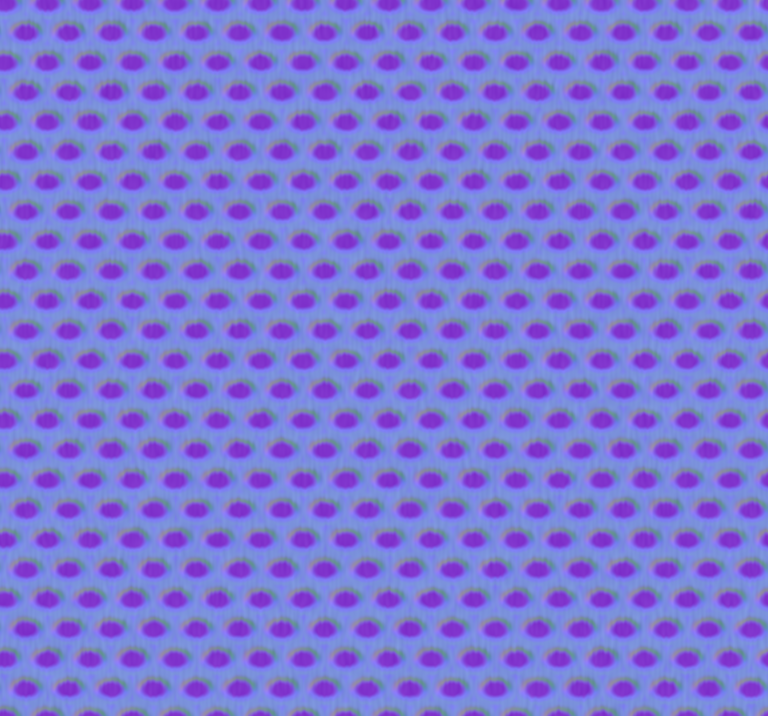
This texture map is drawn by a Shadertoy shader. Its source:

```glsl
// Normal map of a staggered sheet of soft, dome-shaped dimples with faint vertical grain.

const vec2 PITS = vec2(18.0, 24.0);      // repeats across and down
const vec2 PHASE = vec2(0.11, -0.07);    // offset of the first pit, in cells
const vec2 GRAIN = vec2(190.0, 48.0);    // grain lattice, whole numbers so it wraps

const vec3 FLAT_COL = vec3(0.50, 0.48, 0.975);
const vec3 HALO_COL = vec3(0.48, 0.57, 0.86);
const vec3 RIM_COL = vec3(0.48, 0.56, 0.60);
const vec3 CORE_COL = vec3(0.50, 0.20, 0.80);

vec2 hash2(vec2 p) {
    vec2 h = vec2(dot(p, vec2(127.1, 311.7)), dot(p, vec2(269.5, 183.3)));
    return fract(sin(h) * 43758.5) * 2.0 - 1.0;
}

// Gradient noise that repeats after a whole number of lattice cells
float gradientNoise(vec2 p, vec2 period) {
    vec2 i = floor(p), f = p - i;
    vec2 u = f * f * f * (f * (f * 6.0 - 15.0) + 10.0);
    float a = dot(hash2(mod(i, period)), f);
    float b = dot(hash2(mod(i + vec2(1, 0), period)), f - vec2(1, 0));
    float c = dot(hash2(mod(i + vec2(0, 1), period)), f - vec2(0, 1));
    float d = dot(hash2(mod(i + vec2(1, 1), period)), f - vec2(1, 1));
    return mix(mix(a, b, u.x), mix(c, d, u.x), u.y);
}

float bell(float x, float center, float width) {
    float t = (x - center) / width;
    return exp(-t * t);
}

// Masks of one pit: core, upper rim, signed side tilt, halo
vec4 pitMasks(vec2 q, float size) {
    q.y += 0.06;
    vec2 radius = vec2(0.41, q.y > 0.0 ? 0.31 : 0.25) * size;
    vec2 e = q / radius;
    float d = length(e);
    vec2 dir = e / max(d, 0.001);
    float core = 1.0 - smoothstep(0.60, 1.25, d);
    float ring = bell(d, 1.22, 0.30);
    float rim = ring * smoothstep(-0.35, 0.65, dir.y);
    float tilt = ring * dir.x * smoothstep(-0.75, 0.30, dir.y);
    float halo = bell(d, 1.75, 0.36) * mix(0.75, 0.95, abs(dir.y));
    return vec4(core, rim, tilt, halo);
}

// Sum of the masks of the nearest pit in each of three rows
vec4 pitField(vec2 cell, float aspect, float wobble) {
    vec4 sum = vec4(0.0);
    float nearRow = floor(cell.y + 0.5);
    for (int k = -1; k <= 1; k++) {
        float row = nearRow + float(k);
        float x = cell.x - 0.5 * mod(row, 2.0);
        float column = floor(x + 0.5);
        vec2 vary = hash2(mod(vec2(column, row), PITS) + 7.0);
        vec2 q = vec2((x - column) * aspect, cell.y - row + wobble);
        sum += pitMasks(q, 1.0 + 0.025 * vary.x);
    }
    return sum;
}

vec3 shade(vec4 masks, float grain) {
    vec3 col = mix(FLAT_COL, HALO_COL, clamp(masks.w, 0.0, 1.0));
    col = mix(col, RIM_COL, clamp(masks.y, 0.0, 1.0));
    col += masks.z * vec3(-0.12, 0.02, -0.05);
    col = mix(col, CORE_COL, clamp(masks.x, 0.0, 1.0));
    return col + grain * vec3(0.035, 0.05, 0.03);
}

void mainImage(out vec4 fragColor, in vec2 fragCoord) {
    vec2 uv = fragCoord / iResolution.xy;
    vec2 pitch = iResolution.xy / PITS;
    float grain = gradientNoise(uv * GRAIN, GRAIN);
    float drift = gradientNoise(uv * PITS, PITS);

    // Grain slightly shears the pits vertically
    float wobble = 0.06 * grain + 0.02 * drift;
    vec4 masks = pitField(uv * PITS - PHASE, pitch.x / pitch.y, wobble);
    fragColor = vec4(clamp(shade(masks, grain + 0.3 * drift), 0.0, 1.0), 1.0);
}
```
